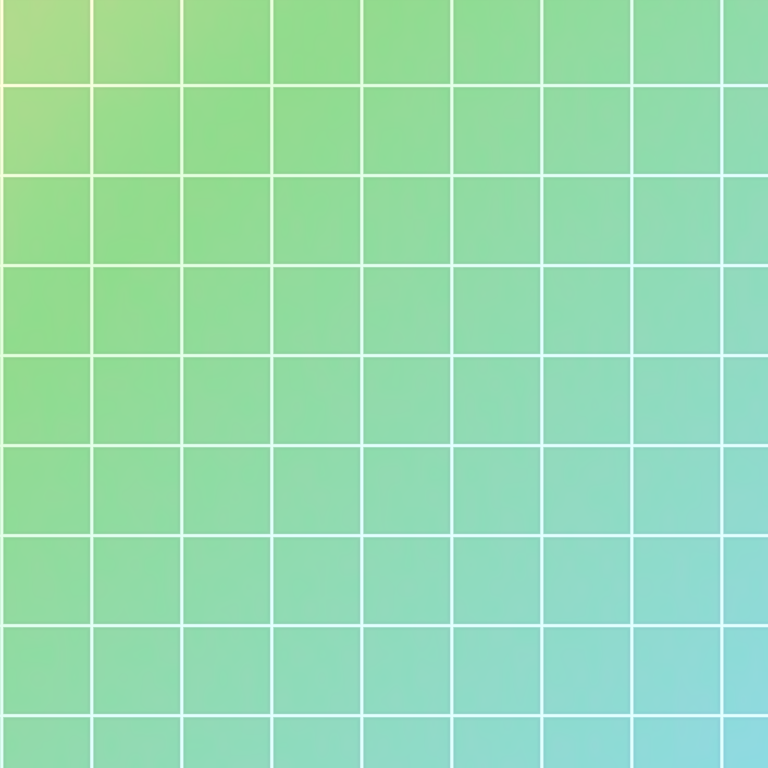
This pattern is drawn by a Shadertoy shader. Its source:

```glsl
// A square grid of thin pale lines over a diagonal gradient, lime to green to aqua.
// The lines come from a repeated distance, with a faint dark fringe beside them;
// soft value noise adds a slight unevenness to the tint.

const float CELL = 0.1172;                    // grid period, about 8.5 per side
const vec2 GRID_OFFSET = vec2(0.0023, 0.0682); // first line on each axis
const float HALF_WIDTH = 0.0021;              // half the line width

const vec3 LIME = vec3(0.69, 0.86, 0.55);
const vec3 GREEN = vec3(0.570, 0.860, 0.555);
const vec3 AQUA = vec3(0.560, 0.855, 0.890);

float hash(vec2 p) {
    vec3 q = fract(vec3(p.xyx) * 0.1031);
    q += dot(q, q.yzx + 33.33);
    return fract((q.x + q.y) * q.z);
}

float valueNoise(vec2 p) {
    vec2 cell = floor(p);
    vec2 f = fract(p);
    f = f * f * (3.0 - 2.0 * f);
    float low = mix(hash(cell), hash(cell + vec2(1.0, 0.0)), f.x);
    float high = mix(hash(cell + vec2(0.0, 1.0)), hash(cell + 1.0), f.x);
    return mix(low, high, f.y);
}

// Distance to the nearest grid line on each axis
vec2 gridDistance(vec2 p, vec2 offset, float period) {
    vec2 phase = fract((p - offset) / period + 0.5) - 0.5;
    return abs(phase) * period;
}

float lineMask(float d, float halfWidth, float blur) {
    return 1.0 - smoothstep(halfWidth - blur, halfWidth + blur, d);
}

// Runs from the top left corner (0) to the bottom right corner (1)
vec3 diagonalGradient(vec2 uv) {
    float t = 0.5 * (uv.x + 1.0 - uv.y);
    vec3 warm = mix(LIME, GREEN, smoothstep(0.0, 0.24, t));
    return mix(warm, AQUA, clamp((t - 0.25) / 0.75, 0.0, 1.0));
}

void mainImage(out vec4 fragColor, in vec2 fragCoord) {
    vec2 uv = fragCoord / iResolution.xy;
    float blur = max(0.0012, 0.75 / iResolution.y);

    // Background with faint red-green mottling
    vec3 color = diagonalGradient(uv);
    float mottle = valueNoise(uv * vec2(62.0, 34.0)) - 0.5;
    color += mottle * vec3(0.022, -0.008, 0.008);

    // Dark fringe, then the pale lines
    vec2 d = gridDistance(uv, GRID_OFFSET, CELL);
    float nearest = min(d.x, d.y);
    float fringe = lineMask(nearest, 0.0052, 0.0025);
    color -= fringe * vec3(0.012, 0.035, 0.012);

    float line = max(lineMask(d.x, HALF_WIDTH, blur), lineMask(d.y, HALF_WIDTH, blur));
    vec3 pale = min(diagonalGradient(uv) + vec3(0.32, 0.30, 0.31), 1.0);
    fragColor = vec4(mix(color, pale, line), 1.0);
}
```
